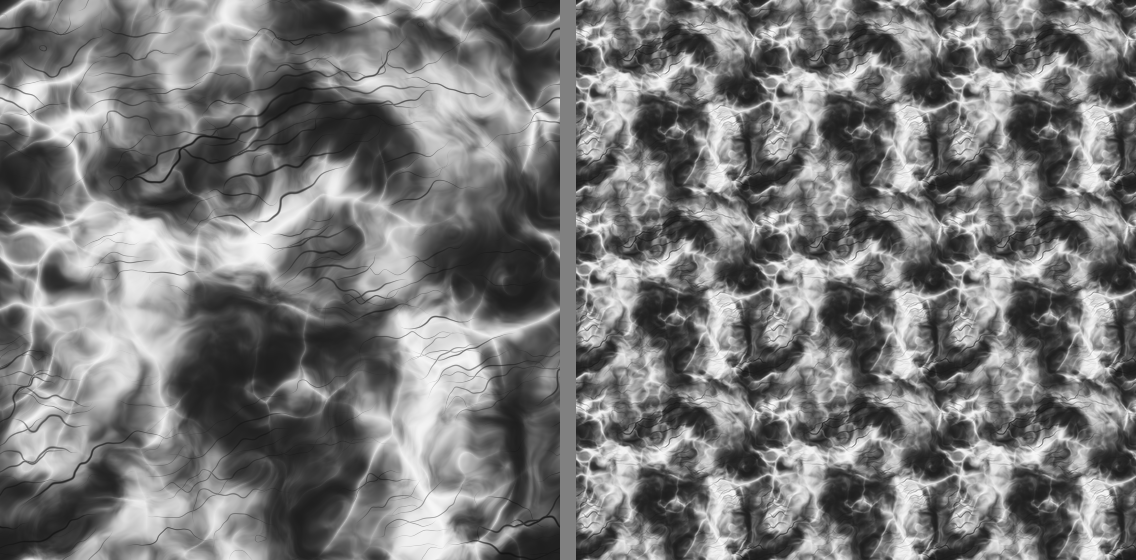
Left: one tile. Right: repeated 3 by 3.
Give the GLSL for this texture, as a three.js fragment shader.

```glsl
// Tileable grey marble: silky clouds, glowing white veins and thin dark cracks.
varying vec2 vUv;

vec2 hash2(vec2 p) {
  vec3 q = fract(p.xyx * vec3(0.1031, 0.1030, 0.0973));
  q += dot(q, q.yzx + 33.33);
  return fract((q.xx + q.yz) * q.zy);
}

// Random pair of a lattice cell; the half step keeps the wrap safe from rounding.
vec2 cellHash(vec2 cell, float period, float seed) {
  return hash2(floor(mod(cell + 0.5, period)) + seed * 17.0);
}

// Lattice position, shifted per seed so that no lattice lines up with the edges.
vec2 lattice(vec2 uv, float period, float seed) {
  return uv * period + hash2(vec2(seed, 5.0));
}

float corner(vec2 cell, vec2 offset, float period, float seed) {
  return dot(cellHash(cell, period, seed) * 2.0 - 1.0, offset);
}

// Gradient noise that repeats a whole number of times over the canvas.
float noise(vec2 uv, float period, float seed) {
  vec2 p = lattice(uv, period, seed);
  vec2 i = floor(p);
  vec2 f = p - i;
  vec2 u = f * f * f * (f * (f * 6.0 - 15.0) + 10.0);
  vec2 e = vec2(1.0, 0.0);
  float low = mix(corner(i, f, period, seed), corner(i + e, f - e, period, seed), u.x);
  float high = mix(corner(i + e.yx, f - e.yx, period, seed),
                   corner(i + 1.0, f - 1.0, period, seed), u.x);
  return mix(low, high, u.y);
}

float fbm(vec2 uv, float period, float seed) {
  float sum = 0.0;
  float gain = 1.0;
  for (int i = 0; i < 4; i++) {
    sum += gain * noise(uv, period, seed + float(i));
    period *= 2.0;
    gain *= 0.47;
  }
  return sum;
}

// Gap between the two nearest wrapped cell points: zero on the cell borders.
float cellBorder(vec2 uv, float period, float seed) {
  vec2 p = lattice(uv, period, seed);
  vec2 i = floor(p);
  float nearest = 8.0;
  float second = 8.0;
  for (int y = -1; y <= 1; y++) {
    for (int x = -1; x <= 1; x++) {
      vec2 cell = i + vec2(float(x), float(y));
      float d = length(cell + cellHash(cell, period, seed) - p);
      second = min(second, max(nearest, d));
      nearest = min(nearest, d);
    }
  }
  return second - nearest;
}

// Rising, wobbling bands whose half-way levels are the crack lines.
float crackPhase(vec2 uv, float count, float seed) {
  return count * (3.0 * uv.y - uv.x + 0.38 * fbm(uv, 5.0, seed));
}

float cracks(vec2 uv) {
  float ink = 0.0;
  vec2 e = vec2(0.001, 0.0);
  for (int i = 0; i < 4; i++) {
    float layer = float(i);
    float count = 2.0 + 2.0 * layer;
    float seed = 40.0 + 7.0 * layer;
    float phase = crackPhase(uv, count, seed);
    vec2 slope = vec2(crackPhase(uv + e, count, seed),
                      crackPhase(uv + e.yx, count, seed)) - phase;
    float dist = abs(fract(phase) - 0.5) * e.x / max(length(slope), 0.0001);

    // Clustered, broken pieces that taper towards their ends
    float piece = smoothstep(0.02, 0.42, noise(uv, 6.0, seed + 5.0));
    piece *= smoothstep(-0.25, 0.12, noise(uv, 3.0, 80.0));
    float width = 0.0014 + 0.0022 * piece;
    float line = 1.0 - smoothstep(0.0, width, dist);
    ink = max(ink, line * sqrt(piece) * (1.0 - 0.1 * layer));
  }
  return ink;
}

void main() {
  vec2 uv = vUv;
  vec2 warp = vec2(fbm(uv, 3.0, 1.0), fbm(uv, 3.0, 9.0));

  // Broad clouds, drawn-out silky folds, fine wisps and bright crests
  float cloud = fbm(uv + 0.16 * warp, 4.0, 15.0);
  float silk = fbm(uv + 0.55 * warp, 5.0, 21.0);
  float wisp = fbm(uv + 0.7 * warp.yx, 8.0, 90.0);
  float crest = exp(-14.0 * abs(noise(uv + 0.45 * warp.yx, 5.0, 25.0)));
  float light = -0.99 + 6.9 * cloud + 3.3 * silk + 1.3 * wisp;
  light += 1.5 * crest * smoothstep(-0.2, 0.2, noise(uv, 4.0, 26.0));

  // Large angular veins with a soft glow, then a fainter fine net
  float border = cellBorder(uv + 0.14 * warp, 5.0, 27.0);
  float veinMask = smoothstep(-0.08, 0.25, noise(uv, 3.0, 30.0));
  light += veinMask * (2.9 * exp(-13.0 * border) + 1.8 * exp(-4.0 * border));
  float fineBorder = cellBorder(uv + 0.12 * warp.yx, 10.0, 33.0);
  float fineMask = smoothstep(-0.02, 0.35, noise(uv, 5.0, 36.0));
  light += 2.3 * fineMask * exp(-8.0 * fineBorder);

  // Soft limits keep the darks and the whites smooth
  float tone = mix(0.11, 0.97, 1.0 / (1.0 + exp(-light)));
  tone = mix(tone, 0.06, 0.85 * cracks(uv));
  gl_FragColor = vec4(vec3(tone), 1.0);
}
```
